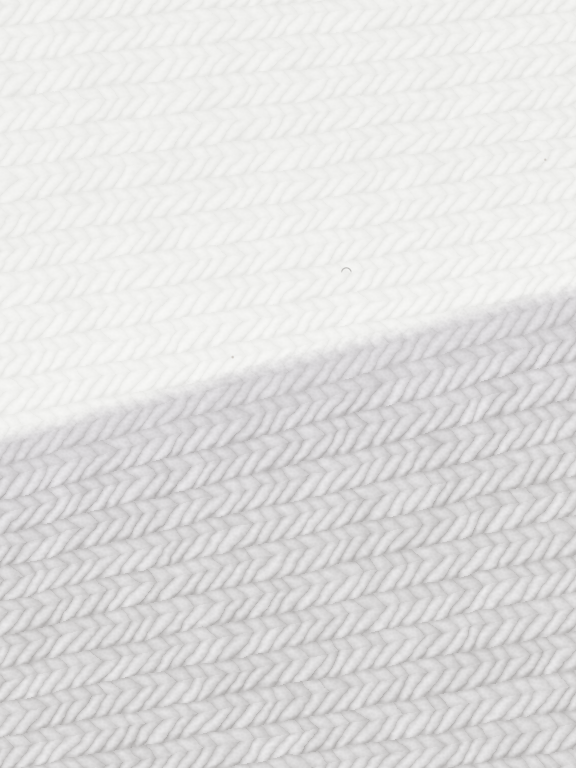
This texture is drawn by a Shadertoy shader. Its source:

```glsl
const float PI = 3.14159265;

vec2 hash2(vec2 p) {
    vec3 q = fract(p.xyx * vec3(0.1031, 0.1030, 0.0973));
    q += dot(q, q.yzx + 33.33);
    return fract((q.xx + q.yz) * q.zy);
}

// Distance to the nearest scattered point
float cellular(vec2 p) {
    vec2 cell = floor(p), local = p - cell;
    float nearest = 2.0;
    for (int j = -1; j <= 1; j++) {
        for (int i = -1; i <= 1; i++) {
            vec2 offset = vec2(i, j);
            vec2 delta = offset + hash2(cell + offset) - local;
            nearest = min(nearest, dot(delta, delta));
        }
    }
    return sqrt(nearest);
}

float layeredSines(vec2 p) {
    float sum = 0.0, amplitude = 0.5;
    for (int i = 0; i < 4; i++) {
        sum += amplitude * sin(p.x + 1.7 * sin(p.y)) * cos(p.y - 0.6 * p.x);
        p = mat2(1.5, 1.1, -1.1, 1.5) * p + 2.3;
        amplitude *= 0.55;
    }
    return sum;
}

// Height where a fanned rib line meets the left side
float ribLevel(vec2 p, float slope, float fan) {
    return (p.y - slope * p.x) / (1.0 + fan * p.x);
}

// Relief of knitted ribs: x along the rib in stitches, y across in ribs
float knitRelief(vec2 p, float lean) {
    float rib = floor(p.y);
    float across = p.y - rib;
    float fromSpine = across - 0.62;
    float side = step(0.0, fromSpine);
    float stitch = p.x + lean * abs(fromSpine) + 0.37 * rib;
    stitch += 0.13 * sin(p.x * 0.8 + rib * 2.1) + 0.08 * sin(p.x * 2.3 + rib * 4.0);
    float leg = floor(stitch);
    float variation = hash2(vec2(leg + 60.0, rib * 2.0 + side + 60.0)).x - 0.5;

    // Plump strands with lit upper flanks and scalloped ends
    float within = stitch - leg;
    float strand = pow(abs(sin(PI * within)), 0.6);
    float scallop = across + 0.16 * (strand - 0.7) + 0.08 * variation;
    float valley = smoothstep(-0.02, 0.18, scallop) * smoothstep(1.04, 0.86, across);
    float crease = 1.0 - 0.14 * exp(-fromSpine * fromSpine * 150.0);
    float gapDepth = mix(0.46, 0.66, side) + 0.18 * variation;
    float body = mix(gapDepth, 1.0, strand) * crease * mix(1.0, 0.93, side);
    float flank = 0.07 * cos(2.0 * PI * (within - 0.35)) * (1.0 - 0.5 * side);
    return (body + flank) * mix(0.58, 1.0, valley) + 0.1 * variation;
}

// Coverage of a thin upper arc
float arcMask(vec2 p, float radius, float width, float blur) {
    float ring = abs(length(p) - radius) - width;
    return smoothstep(blur, -blur, ring) * smoothstep(-0.001, 0.003, p.y);
}

float dotMask(vec2 p, float radius, float blur) {
    return smoothstep(radius + blur, radius - blur, length(p));
}

void mainImage(out vec4 fragColor, in vec2 fragCoord) {
    vec2 uv = fragCoord / iResolution.y;
    float pixel = 1.0 / iResolution.y;
    vec2 wobble = vec2(layeredSines(uv * 43.0 + 5.0), layeredSines(uv * 23.0));
    vec2 curl = vec2(layeredSines(uv * 120.0), layeredSines(uv * 110.0 + 9.0));
    vec2 yarn = uv + 0.003 * wobble + 0.0017 * curl;

    // Fibre grain and broad tonal drift
    float fibre = cellular(uv * vec2(190.0, 230.0)) - 0.5;
    float fuzz = 0.8 * layeredSines(uv * 170.0) + 1.2 * fibre;
    float drift = layeredSines(uv * 9.0 + 1.0);

    // Pale cloth with faint, gently fanned ribs
    float paleLevel = ribLevel(yarn, 0.235, -0.16);
    float paleRelief = knitRelief(vec2(yarn.x / 0.021, paleLevel / 0.046), 1.8);
    vec3 pale = mix(vec3(0.882, 0.882, 0.872), vec3(0.951, 0.951, 0.944), paleRelief);
    pale += 0.009 * fuzz;
    pale += 0.01 * smoothstep(0.75, 0.48, paleLevel);

    // Grey cloth with deeper ribs
    float greyLevel = ribLevel(yarn, 0.175, 0.2);
    float greyRelief = knitRelief(vec2(yarn.x / 0.0215, greyLevel / 0.044 + 0.07), 1.85);
    float depth = 0.427 - greyLevel;
    float contrast = mix(0.6, 1.0, smoothstep(0.01, 0.09, depth));
    float tone = mix(0.84, greyRelief, contrast);
    vec3 grey = mix(vec3(0.655, 0.645, 0.64), vec3(0.884, 0.88, 0.881), tone);
    grey += 0.025 * fuzz + 0.004 * drift;
    grey += vec3(0.0, -0.002, 0.006) * smoothstep(0.25, 0.0, depth);

    // Soft woolly boundary
    float edge = 0.427 + 0.264 * uv.x + 0.004 * sin(uv.x * PI / 0.75);
    float woolly = 0.003 * wobble.x + 0.002 * fuzz;
    float paleMask = smoothstep(-0.015, 0.012, uv.y - edge + woolly);
    vec3 colour = mix(grey, pale, paleMask);

    // Loose hair and tiny specks
    float hair = arcMask(uv - vec2(0.451, 0.645), 0.0062, 0.0005, pixel);
    float specks = dotMask(uv - vec2(0.303, 0.535), 0.0015, pixel)
                 + dotMask(uv - vec2(0.71, 0.792), 0.0013, pixel);
    colour = mix(colour, vec3(0.55, 0.54, 0.53), 0.7 * hair);
    colour = mix(colour, vec3(0.72, 0.69, 0.66), 0.6 * specks);

    fragColor = vec4(clamp(colour, 0.0, 1.0), 1.0);
}
```
